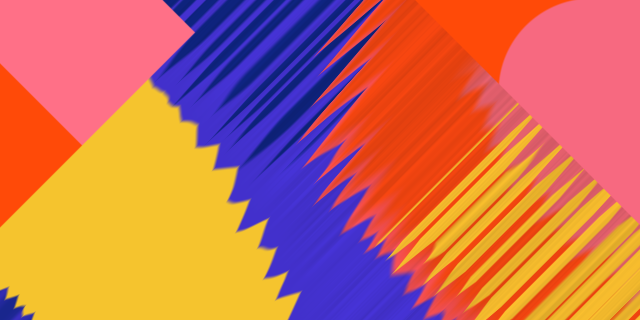
Reproduce this background procedurally as a WebGL 1 fragment shader.

```glsl
precision highp float;
// Diagonal collage: flat pink and orange blocks frame a band of smeared colour.
// The plane is turned 45 degrees into s (along the smear) and t (across it);
// each smeared border is a threshold in s, made ragged by a tooth wave in t.
uniform vec2 u_resolution;

const vec3 PINK_LEFT = vec3(1.00, 0.44, 0.53);
const vec3 PINK_RIGHT = vec3(0.97, 0.41, 0.50);
const vec3 PINK_DULL = vec3(0.86, 0.36, 0.41);
const vec3 ORANGE = vec3(1.00, 0.29, 0.03);
const vec3 RED_ORANGE = vec3(0.92, 0.26, 0.06);
const vec3 ROSE = vec3(0.92, 0.30, 0.33);
const vec3 YELLOW = vec3(0.96, 0.77, 0.18);
const vec3 GOLD = vec3(0.93, 0.71, 0.17);
const vec3 BLUE = vec3(0.26, 0.19, 0.80);
const vec3 NAVY = vec3(0.03, 0.13, 0.45);

const float BLOCK_T = 0.711;      // lower edge of the left block
const float BLOCK_S = 0.508;      // right edge of the left block
const float LEFT_SPLIT = -0.198;  // border of orange and pink on the left
const float BAND_END = 1.297;     // right edge of the smeared band
const float CORNER_S = -0.90;     // blue patch in the lower left corner
const vec2 DISC_CENTER = vec2(1.849, 0.286);
const float DISC_RADIUS = 0.291;

float hash(float n) {
  return fract(sin(n * 127.1) * 43758.5453);
}

float noise(float x) {
  float i = floor(x);
  float f = fract(x);
  return mix(hash(i), hash(i + 1.0), f * f * (3.0 - 2.0 * f));
}

// Uneven row of teeth across the smear, from 0 to 1
float teeth(float t, float frequency, float seed) {
  float x = t * frequency;
  x += 0.8 * noise(x * 0.5 + seed);
  float tooth = abs(2.0 * fract(x) - 1.0);
  return mix(tooth, noise(x * 2.3 + seed), 0.4);
}

// Soft step centred on zero
float edge(float d, float softness) {
  return smoothstep(-softness, softness, d);
}

vec3 smearedBand(float s, float t) {
  // Yellow field running into blue
  float blueStart = 0.22 - 0.21 * (t - 0.72) * (t - 0.72);
  float spike = mix(0.05, 0.20, smoothstep(0.72, 1.5, t));
  float blueMask = edge(s - blueStart - spike * (teeth(t, 8.5, 3.0) - 0.5), 0.018);
  float cornerMask = edge(CORNER_S - s + 0.09 * (teeth(t, 18.0, 5.0) - 0.5), 0.015);

  // Navy streaks in the upper part of the blue
  float navyLevel = 0.58 * smoothstep(0.12, 0.55, s) * (1.0 - smoothstep(1.1, 1.75, t));
  float navyMask = edge(navyLevel - teeth(t, 15.0, 11.0), 0.13) * smoothstep(0.1, 0.3, s);
  vec3 blue = mix(BLUE, NAVY, 0.9 * navyMask);
  vec3 color = mix(YELLOW, blue, blueMask);
  color = mix(color, mix(BLUE, NAVY, noise(t * 40.0)), cornerMask);

  // Red wedges, long at the top and short further down
  float redStart = 0.37 + 0.55 * exp(-4.5 * (t - 1.2));
  float redSpike = mix(0.75, 0.12, smoothstep(1.25, 1.95, t));
  float redDepth = s - redStart - redSpike * (teeth(t, 13.0, 7.0) - 0.4);
  vec3 red = mix(ROSE, RED_ORANGE, smoothstep(0.0, 0.22, redDepth));
  color = mix(color, red, edge(redDepth, 0.03));

  // Dull pink beside the right edge
  float pinkStart = max(1.20 - 0.35 * (t - 1.72), 1.04);
  float pinkDepth = s - pinkStart - 0.16 * (teeth(t, 12.0, 17.0) - 0.5);
  color = mix(color, PINK_DULL, edge(pinkDepth, 0.05) * smoothstep(1.62, 1.78, t));

  // Yellow streaks that taper at both ends
  float goldEnd = 1.0 + 0.35 * (t - 2.0);
  float goldLevel = min(2.6 * (s - 0.36), 0.64 - 1.4 * max(s - goldEnd, 0.0));
  goldLevel = min(goldLevel, 3.0 * (t - 1.88));
  float goldMask = edge(goldLevel - teeth(t, 14.0, 23.0), 0.07);
  color = mix(color, GOLD, goldMask);

  // Fine sheen along the streaks
  float sheen = noise(t * 70.0) + 0.5 * noise(t * 160.0 + s * 2.0) - 0.75;
  return color * (1.0 + 0.09 * sheen * smoothstep(0.0, 0.3, s - blueStart));
}

void main() {
  // Canvas two units wide and one high, measured from the top
  vec2 uv = gl_FragCoord.xy / u_resolution;
  vec2 p = vec2(2.0 * uv.x, 1.0 - uv.y);
  float s = p.x - p.y;
  float t = p.x + p.y;
  float aa = 1.2 / u_resolution.y;

  vec3 color = smearedBand(s, t);

  // Left block, split into orange and pink
  vec3 leftColor = mix(ORANGE, PINK_LEFT, edge(s - LEFT_SPLIT, aa));
  float leftMask = edge(BLOCK_T - t, aa) * edge(BLOCK_S - s, aa);
  color = mix(color, leftColor, leftMask);

  // Right block: pink shape with a round shoulder on orange
  vec2 q = p - DISC_CENTER;
  float shoulder = length(min(q, 0.0)) - DISC_RADIUS;
  vec3 rightColor = mix(ORANGE, PINK_RIGHT, edge(-shoulder, aa));
  color = mix(color, rightColor, edge(s - BAND_END, aa));

  gl_FragColor = vec4(color, 1.0);
}
```
